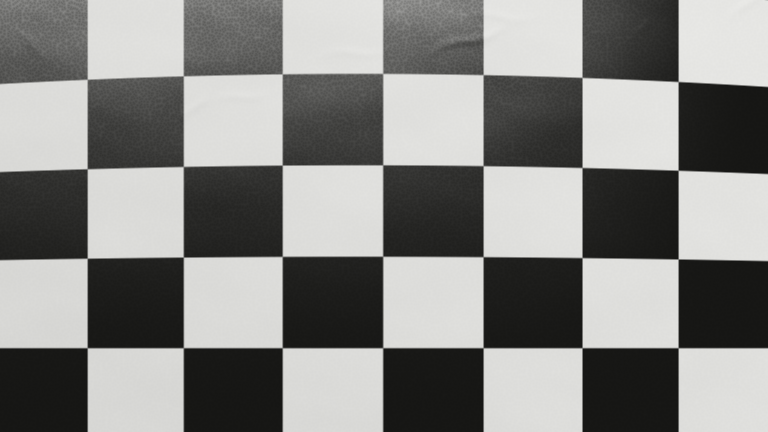
Write a Shadertoy shader that draws this pattern.

```glsl
// Lengths are in canvas heights
const vec2  GRID_ORIGIN = vec2(0.887, 0.194);
const vec2  CELLS_PER_UNIT = vec2(4.29, 4.724);
const float BARREL = 0.048;          // columns narrow toward the sides
const float ROW_BOW = 0.056;         // rows arch more toward the top
const float BOW_CENTER = 0.83;
const float EDGE_SOFTNESS = 0.0022;
const vec3  INK = vec3(0.088, 0.088, 0.081);
const vec3  PAPER_SHADE = vec3(0.825, 0.825, 0.815);
const vec3  PAPER_LIGHT = vec3(0.905, 0.905, 0.895);
const float SHEEN = 0.41;
const float GRAIN_SCALE = 150.0;
const int   CREASE_COUNT = 7;

vec2 hash2(vec2 p) {
    vec3 q = fract(vec3(p.xyx) * vec3(0.1031, 0.1030, 0.0973));
    q += dot(q, q.yzx + 33.33);
    return fract((q.xx + q.yz) * q.zy);
}

// Distance to the nearest scattered point
float cellular(vec2 p) {
    vec2 cell = floor(p);
    float nearest = 2.0;
    for (int y = -1; y <= 1; y++)
    for (int x = -1; x <= 1; x++) {
        vec2 neighbor = cell + vec2(x, y);
        nearest = min(nearest, length(neighbor + hash2(neighbor) - p));
    }
    return nearest;
}

// Broad, soft undulation in -1..1
float ripple(vec2 p) {
    float sum = 0.0, weight = 0.5;
    for (int i = 0; i < 4; i++) {
        sum += weight * sin(p.x + 1.3 * sin(p.y)) * cos(1.2 * p.y - 0.4 * p.x);
        p = mat2(1.5, 1.1, -1.1, 1.5) * p + 1.7;
        weight *= 0.55;
    }
    return sum;
}

// Bright ridge beside a dark fold
float crease(vec2 p, vec2 center, float angle, float halfLength) {
    float c = cos(angle), s = sin(angle);
    vec2 d = mat2(c, -s, s, c) * (p - center);
    d.y += 0.006 * sin(d.x * 40.0);
    float across = d.y / 0.011, along = d.x / halfLength;
    return across * exp(-across * across - along * along);
}

float creases(vec2 p) {
    float sum = 1.6 * crease(p, vec2(1.08, 0.905), 0.3, 0.07);
    for (int i = 0; i < CREASE_COUNT; i++) {
        vec2 a = hash2(vec2(i, 7)), b = hash2(vec2(i, 31));
        vec2 center = vec2(1.75 * (float(i) + a.x) / float(CREASE_COUNT), 0.72 + 0.28 * a.y);
        sum += 0.6 * crease(p, center, 1.6 * (b.x - 0.4), 0.03 + 0.05 * b.y);
    }
    return sum;
}

// Bent sheet to flat grid coordinates
vec2 gridPosition(vec2 p) {
    vec2 d = p - GRID_ORIGIN;
    float bow = p.x - BOW_CENTER;
    return d * CELLS_PER_UNIT * (1.0 + vec2(BARREL * d.x * d.x, ROW_BOW * bow * bow));
}

// Positive in even cells, negative in odd, zero on the lines
vec2 alternate(vec2 g) {
    return 0.5 - abs(mod(g + 0.5, 2.0) - 1.0);
}

void mainImage(out vec4 fragColor, in vec2 fragCoord) {
    vec2 p = fragCoord / iResolution.y;

    // Checks
    float softness = max(EDGE_SOFTNESS, 0.7 / iResolution.y);
    vec2 side = clamp(alternate(gridPosition(p)) / (softness * CELLS_PER_UNIT), -1.0, 1.0);
    float paperMask = 0.5 + 0.5 * side.x * side.y;

    // Wear
    float wave = ripple(p * vec2(8.0, 13.0));
    float fold = creases(p);
    float grain = cellular(p * GRAIN_SCALE) - 0.45;

    // Glossy ink catches light along the top, fading to the right
    float gloss = pow(clamp(p.y, 0.0, 1.0), 2.5) * (1.0 - smoothstep(1.05, 1.75, p.x));
    gloss *= 1.0 + 0.22 * wave + 0.3 * grain;
    vec3 ink = INK + SHEEN * gloss + 0.16 * fold * gloss + 0.008 * grain;

    // Matte paper
    float lit = clamp(0.12 + 0.27 * p.x + 0.42 * p.y + 0.12 * wave, 0.0, 1.0);
    vec3 paper = mix(PAPER_SHADE, PAPER_LIGHT, lit) + 0.045 * fold + 0.012 * grain;

    fragColor = vec4(mix(ink, paper, paperMask), 1.0);
}
```
